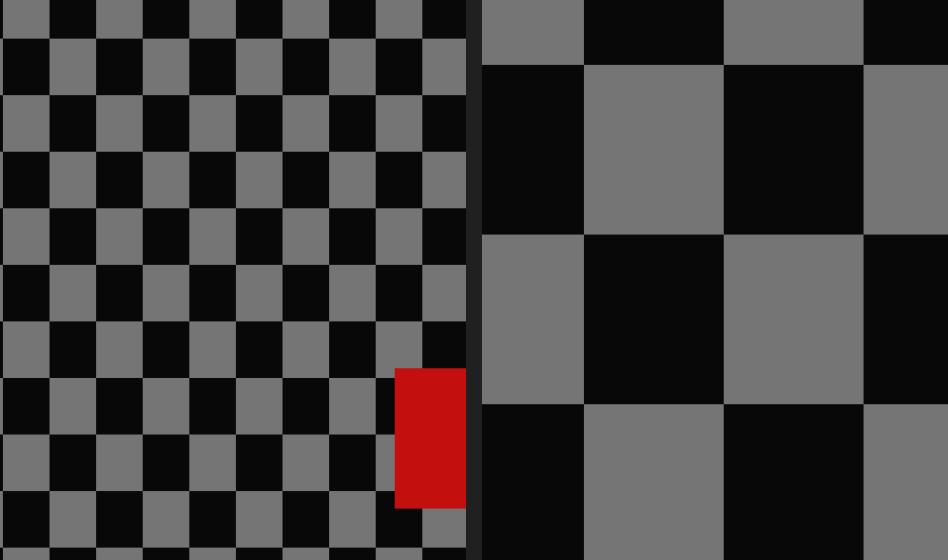
Left, the full canvas; right, a detail of the centre.
This pattern is drawn by a Shadertoy shader. Its source:

```glsl
#define CELL_SIZE vec2(0.1, 0.10099)
#define GRID_OFFSET vec2(0.00625, 0.0221)
#define BLOCK_MIN vec2(0.847, 0.0918)
#define BLOCK_MAX vec2(1.1, 0.3424)
#define DARK vec3(0.03)
#define GREY vec3(0.46)
#define RED vec3(0.77, 0.06, 0.06)

// Checker weight: 0 on dark cells, 1 on grey cells, smoothed over one pixel
float checker(vec2 uv) {
    vec2 cell = (uv - GRID_OFFSET) / CELL_SIZE;
    vec2 fromCentre = abs(mod(cell + 0.5, 2.0) - 1.0);
    vec2 edgePixels = (0.5 - fromCentre) * CELL_SIZE * iResolution.xy;
    vec2 wave = clamp(2.0 * edgePixels, -1.0, 1.0);
    return 0.5 - 0.5 * wave.x * wave.y;
}

// Coverage of an axis-aligned rectangle, smoothed over one pixel
float rectangle(vec2 uv, vec2 low, vec2 high) {
    vec2 inside = min(uv - low, high - uv) * iResolution.xy;
    vec2 cover = clamp(inside + 0.5, 0.0, 1.0);
    return cover.x * cover.y;
}

void mainImage(out vec4 fragColor, in vec2 fragCoord) {
    vec2 uv = fragCoord / iResolution.xy;

    // Checkerboard
    vec3 color = mix(DARK, GREY, checker(uv));

    // Solid block running off the right edge
    color = mix(color, RED, rectangle(uv, BLOCK_MIN, BLOCK_MAX));

    fragColor = vec4(color, 1.0);
}
```
